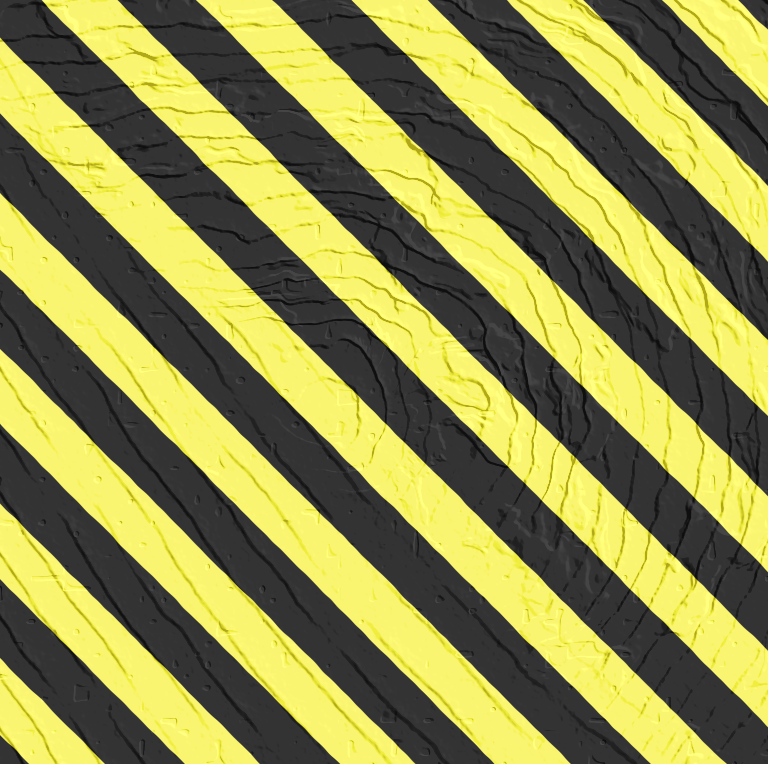
A WebGL 2 fragment shader for this pattern:

```glsl
#version 300 es
precision highp float;

uniform vec2 u_resolution;
out vec4 outColor;

#define PERIOD 0.202
#define OFFSET 1.0485
#define YELLOW_PART 0.49
#define ARC_CENTER vec2(0.43, 0.45)
#define ARC_FREQ 27.0
#define BLADE_FREQ 21.0
#define RELIEF 1.9
#define LIGHT_DIR vec2(0.8, 0.6)

const vec3 YELLOW = vec3(0.98, 0.96, 0.44);
const vec3 YELLOW_SHADE = vec3(0.94, 0.93, 0.24);
const vec3 YELLOW_DEEP = vec3(0.69, 0.66, 0.10);
const vec3 BLACK = vec3(0.20);
const vec3 BLACK_SHADE = vec3(0.13);
const vec3 BLACK_DEEP = vec3(0.06);

float hash(vec2 p) {
  vec3 q = fract(vec3(p.xyx) * 0.1031);
  q += dot(q, q.yzx + 33.33);
  return fract((q.x + q.y) * q.z);
}

float noise(vec2 p) {
  vec2 i = floor(p), f = fract(p);
  f = f * f * (3.0 - 2.0 * f);
  float low = mix(hash(i), hash(i + vec2(1, 0)), f.x);
  float high = mix(hash(i + vec2(0, 1)), hash(i + vec2(1, 1)), f.x);
  return mix(low, high, f.y);
}

float fbm(vec2 p) {
  float sum = 0.0, amp = 0.5;
  for (int i = 0; i < 4; i++) {
    sum += amp * noise(p);
    p = mat2(1.6, 1.2, -1.2, 1.6) * p + 7.3;
    amp *= 0.5;
  }
  return sum;
}

// Slow rise to a lip, then a sharp drop
float lip(float x) {
  float s = fract(x);
  return s * s * s * (1.0 - smoothstep(0.86, 1.0, s));
}

// Height of the trowelled plaster
float plaster(vec2 p) {
  float warp = fbm(p * 9.0) - 0.47;
  float ragged = fbm(p * 34.0 + 5.0) - 0.47;
  float patches = smoothstep(0.25, 0.65, noise(p * 11.0 + 40.0));

  // Curved sweeps, flatter on the left
  vec2 d = p - ARC_CENTER;
  d.x *= mix(0.4, 1.0, smoothstep(-0.1, 0.15, d.x));
  float r = length(d);
  float angle = atan(d.x - d.y, d.x + d.y);
  float rough = 1.0 - smoothstep(0.2, 0.55, r);
  float arc = r + warp * mix(0.03, 0.09, rough) + ragged * 0.012;
  float sweeps = 0.0075 * lip(-arc * ARC_FREQ) * mix(0.35, 1.0, patches);

  // Torn flakes stretched along the sweeps
  vec2 along = vec2(r * 20.0, angle * 4.5) + warp * 2.0;
  float flakes = 0.0045 * smoothstep(0.46, 0.56, fbm(along + 20.0));
  flakes *= smoothstep(0.05, 0.2, r);

  // Long faint blade tracks
  float track = 0.78 * p.x - 0.25 * (p.x - 0.3) * (p.x - 0.3) + 0.6 * p.y;
  track += warp * 0.02 + ragged * 0.006;
  float blades = 0.006 * lip(-track * BLADE_FREQ) * mix(0.1, 0.9, patches);

  float side = smoothstep(0.78, 0.98, p.x + p.y + warp * 0.2);
  float grain = 0.0007 * noise(p * 150.0) + 0.0004 * noise(p * 260.0);
  float pits = -0.002 * smoothstep(0.86, 0.95, noise(p * 70.0 + 9.0));
  return mix(blades, sweeps + flakes, side) + 0.006 * warp
    + 0.003 * ragged + grain + pits;
}

// Paint tone for a shade value, negative away from the light
vec3 paint(vec3 base, vec3 shade, vec3 deep, float lit) {
  vec3 tone = mix(base, shade, smoothstep(0.08, 0.65, -lit));
  tone = mix(tone, deep, smoothstep(0.7, 2.2, -lit));
  return tone + 0.07 * smoothstep(0.15, 1.3, lit);
}

void main() {
  vec2 p = gl_FragCoord.xy / u_resolution.x;

  // Directional slope of the relief
  float reach = 0.002;
  float slope = (plaster(p) - plaster(p + LIGHT_DIR * reach)) / reach;
  float lit = slope * RELIEF;

  // Diagonal stripes with slightly uneven paint edges
  float t = (p.x + p.y - OFFSET) / PERIOD;
  t += 0.012 * (noise(p * 60.0) - 0.5);
  float fromMiddle = abs(fract(t - 0.5 * YELLOW_PART + 0.5) - 0.5);
  float soft = 1.0 / (u_resolution.x * PERIOD);
  float edge = 0.5 * YELLOW_PART;
  float stripe = 1.0 - smoothstep(edge - soft, edge + soft, fromMiddle);

  vec3 dark = paint(BLACK, BLACK_SHADE, BLACK_DEEP, lit);
  vec3 bright = paint(YELLOW, YELLOW_SHADE, YELLOW_DEEP, lit);
  outColor = vec4(mix(dark, bright, stripe), 1.0);
}
```
